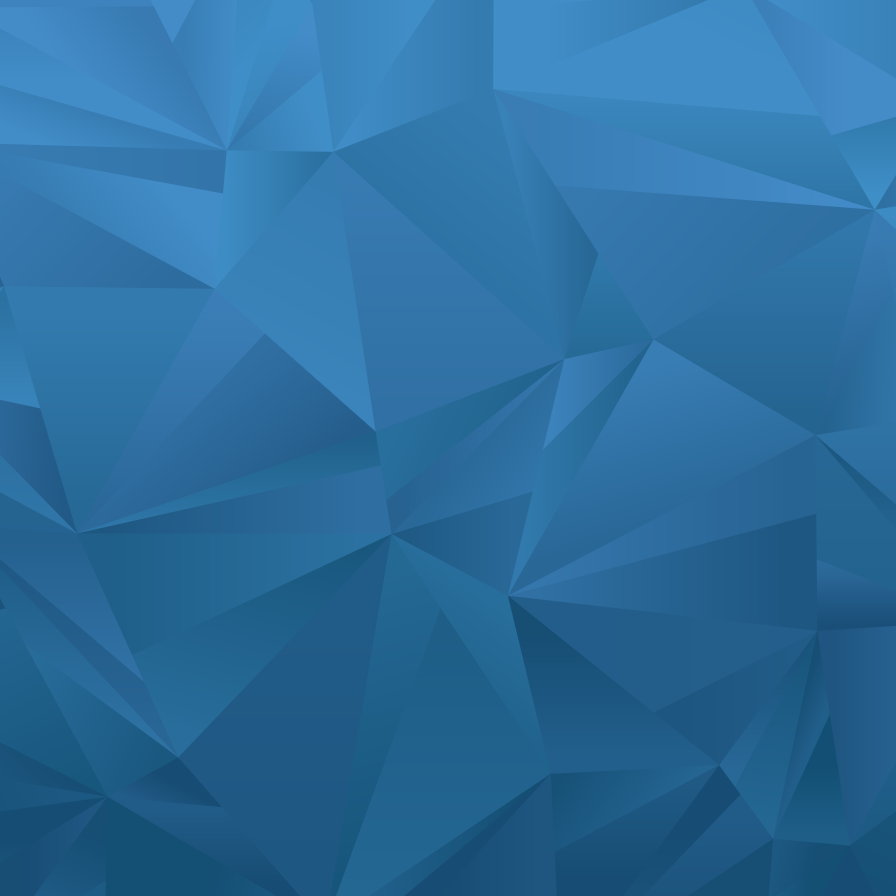
Reproduce this background procedurally as a Shadertoy shader.

```glsl
const float CELLS = 4.7;          // lattice cells per canvas height
const float LATTICE_TILT = 0.42;  // radians
const float JITTER = 0.86;        // share of a cell a vertex may roam
const float SPLIT_CHANCE = 0.5;   // triangles cut into two facets
const float AXIS_CHANCE = 0.6;    // gradients snapped to an axis
const float TONE_BOTTOM = 0.05;
const float TONE_TOP = 0.96;
const float TONE_SPREAD = 0.26;   // variation between facets
const float GRADIENT_SPAN = 0.42; // largest tone change in a facet
const vec3 DARK_BLUE = vec3(0.085, 0.305, 0.455);
const vec3 LIGHT_BLUE = vec3(0.257, 0.553, 0.784);
const vec3 HUE_SHIFT = vec3(0.022, -0.014, 0.004);
const uint SEED = 37u;
const float TAU = 6.2831853;

// Integer hash giving three values in 0..1
vec3 hash3(ivec2 cell, uint id) {
    uvec3 v = uvec3(uvec2(cell + 512), id + SEED * 64u);
    v = v * 1664525u + 1013904223u;
    v.x += v.y * v.z; v.y += v.z * v.x; v.z += v.x * v.y;
    v ^= v >> 16u;
    v.x += v.y * v.z; v.y += v.z * v.x; v.z += v.x * v.y;
    return vec3(v >> 8u) / 16777216.0;
}

float cross2(vec2 a, vec2 b) { return a.x * b.y - a.y * b.x; }

float area(vec2 a, vec2 b, vec2 c) { return cross2(b - a, c - a); }

// Signed distance to the line ab, positive on its left
float lineDistance(vec2 p, vec2 a, vec2 b) {
    return cross2(b - a, p - a) / max(length(b - a), 1e-5);
}

mat2 latticeRotation() {
    float c = cos(LATTICE_TILT), s = sin(LATTICE_TILT);
    return mat2(c, s, -s, c);
}

// Jittered lattice vertex in canvas units
vec2 vertexAt(ivec2 cell) {
    vec2 offset = 0.5 + JITTER * (hash3(cell, 0u).xy - 0.5);
    return latticeRotation() * (vec2(cell) + offset) / CELLS;
}

// Linear gradient running across the whole facet
vec3 facetColor(vec2 p, vec2 a, vec2 b, vec2 c, ivec2 cell, uint id) {
    vec3 look = hash3(cell, id);
    vec3 slope = hash3(cell, id + 16u);
    float turn = slope.y < AXIS_CHANCE ? floor(slope.x * 4.0) / 4.0 : slope.x;
    vec2 dir = vec2(cos(TAU * turn), sin(TAU * turn));
    vec3 ends = vec3(dot(a, dir), dot(b, dir), dot(c, dir));
    float low = min(ends.x, min(ends.y, ends.z));
    float high = max(ends.x, max(ends.y, ends.z));
    float ramp = clamp(1.25 * (dot(p, dir) - low) / max(high - low, 1e-5) - 0.125, 0.0, 1.0);

    float height = (a.y + b.y + c.y) / 3.0;
    float tone = mix(TONE_BOTTOM, TONE_TOP, height)
               + TONE_SPREAD * (look.x - 0.5)
               + GRADIENT_SPAN * sqrt(slope.z) * (ramp - 0.5);
    return mix(DARK_BLUE, LIGHT_BLUE, clamp(tone, 0.0, 1.0))
         + HUE_SHIFT * (look.y - 0.5);
}

// Adds one counterclockwise triangle, weighted by its pixel coverage
void addFacet(inout vec4 sum, vec2 p, vec2 a, vec2 b, vec2 c, ivec2 cell, uint id) {
    float d = min(lineDistance(p, a, b), min(lineDistance(p, b, c), lineDistance(p, c, a)));
    float coverage = clamp(d * iResolution.y + 0.5, 0.0, 1.0);
    if (coverage > 0.0)
        sum += coverage * vec4(facetColor(p, a, b, c, cell, id), 1.0);
}

// Adds a triangle, sometimes cut from one corner to the opposite side
void addTriangle(inout vec4 sum, vec2 p, vec2 a, vec2 b, vec2 c, ivec2 cell, uint id) {
    vec3 cut = hash3(cell, id + 32u);
    if (cut.x < SPLIT_CHANCE) {
        vec2 m = mix(b, c, mix(0.28, 0.72, cut.y));
        addFacet(sum, p, a, b, m, cell, id);
        addFacet(sum, p, a, m, c, cell, id + 1u);
    } else {
        addFacet(sum, p, a, b, c, cell, id);
    }
}

void mainImage(out vec4 fragColor, in vec2 fragCoord) {
    vec2 p = fragCoord / iResolution.y;
    ivec2 home = ivec2(floor(transpose(latticeRotation()) * p * CELLS));
    vec4 sum = vec4(0.0);

    // Each quad spans two cells, so four quads can reach this point
    for (int j = -1; j <= 0; j++)
    for (int i = -1; i <= 0; i++) {
        ivec2 cell = home + ivec2(i, j);
        vec2 a = vertexAt(cell);
        vec2 b = vertexAt(cell + ivec2(1, 0));
        vec2 c = vertexAt(cell + ivec2(1, 1));
        vec2 d = vertexAt(cell + ivec2(0, 1));

        // The diagonal with the larger smallest half never folds over
        float halfAC = min(area(a, b, c), area(a, c, d));
        float halfBD = min(area(a, b, d), area(b, c, d));
        if (halfAC > halfBD) {
            addTriangle(sum, p, a, b, c, cell, 1u);
            addTriangle(sum, p, c, d, a, cell, 3u);
        } else {
            addTriangle(sum, p, b, d, a, cell, 1u);
            addTriangle(sum, p, d, b, c, cell, 3u);
        }
    }
    fragColor = vec4(sum.rgb / max(sum.a, 1e-4), 1.0);
}
```
